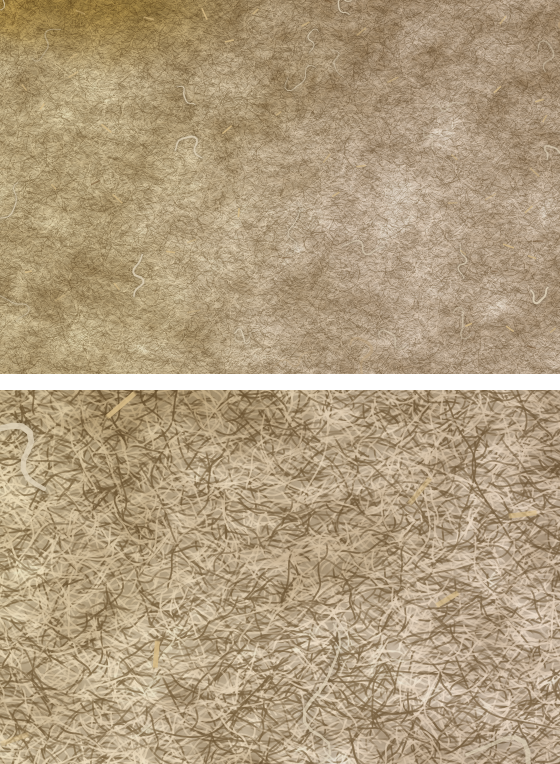
Top: the whole. Bottom: its middle third, enlarged.
A Shadertoy shader for this texture:

```glsl
// Matted raw wool felt: tangled fine hairs, pale curly threads and straw chips.

const vec3 DEEP_WOOL = vec3(0.51, 0.42, 0.28);
const vec3 PALE_WOOL = vec3(0.84, 0.80, 0.71);
const vec3 OLIVE_STAIN = vec3(0.56, 0.45, 0.21);
const vec3 GOLD_TINT = vec3(1.01, 1.00, 0.93);
const vec3 ROSE_TINT = vec3(1.00, 0.98, 1.02);
const vec3 LIGHT_HAIR = vec3(1.23, 1.25, 1.29);
const vec3 DARK_HAIR = vec3(0.66, 0.59, 0.46);
const vec3 CREAM_THREAD = vec3(0.88, 0.83, 0.73);
const vec3 TAN_WISP = vec3(0.76, 0.64, 0.46);
const vec3 STRAW = vec3(0.85, 0.74, 0.53);
const vec3 BARK = vec3(0.42, 0.29, 0.15);
const int HAIR_LAYERS = 24;
const float HAIR_OPACITY = 0.85;
const float HAIR_HALF_WIDTH = 0.0008;
const float COARSE_CELL = 0.085;
const float FINE_CELL = 0.018;
const float LIGHT_SHARE = 0.56;
const int THREAD_STEPS = 16;
const float PI = 3.14159;

vec4 hash4(vec2 p) {
    vec4 q = fract(p.xyxy * vec4(0.1031, 0.1030, 0.0973, 0.1099));
    q += dot(q, q.wzxy + 33.33);
    return fract((q.xxyz + q.yzzw) * q.zywx);
}

mat2 turn(float a) {
    float c = cos(a), s = sin(a);
    return mat2(c, s, -s, c);
}

// Layered, warped sines, roughly -1 to 1
float waves(vec2 p) {
    float sum = 0.0, amp = 0.5;
    for (int i = 0; i < 6; i++) {
        p = turn(1.1) * p * 1.65 + 2.3;
        p += 0.7 * sin(p.yx * 0.8 + float(i));
        sum += amp * sin(p.x) * cos(p.y * 0.9);
        amp *= 0.75;
    }
    return sum;
}

// Cellular noise: distance to the nearest tuft centre
float tufts(vec2 p) {
    float nearest = 2.0;
    for (int k = 0; k < 9; k++) {
        vec2 id = floor(p) + vec2(k % 3, k / 3) - 1.0;
        nearest = min(nearest, length(p - id - hash4(id + 71.0).xy));
    }
    return nearest;
}

// Antialiased line coverage that keeps its weight when thinner than a pixel
float stroke(float d, float halfWidth) {
    float px = 1.0 / iResolution.y;
    return clamp((halfWidth - d) / px + 0.5, 0.0, 1.0) * min(1.0, 2.0 * halfWidth / px);
}

// One bent hair per cell; x = light coverage, y = dark coverage
vec2 hairs(vec2 p, float cell, float seed, float bend, float reach, float halfWidth, float chance) {
    vec2 g = p / cell + seed * 0.37, cover = vec2(0.0);
    for (int k = 0; k < 9; k++) {
        vec2 id = floor(g) + vec2(k % 3, k / 3) - 1.0;
        vec4 r = hash4(id + seed * 17.0);
        vec4 s = hash4(id + seed * 29.0 + 5.0);
        if (s.w > chance) continue;
        float angle = PI * (r.z - 0.5) * mix(0.4, 1.0, s.x);
        vec2 q = turn(-angle) * (g - id - r.xy);
        float b = bend * (r.w - 0.5);
        float curve = b * q.x * q.x + 0.05 * bend * sin(5.0 * q.x + 6.0 * s.x);
        float slope = 2.0 * b * q.x + 0.25 * bend * cos(5.0 * q.x + 6.0 * s.x);
        float d = abs(q.y - curve) / sqrt(1.0 + slope * slope);
        float len = reach * mix(0.5, 1.0, s.y);
        float m = stroke(d * cell, halfWidth) * (1.0 - smoothstep(len * 0.8, len, abs(q.x)));
        m *= mix(0.4, 1.0, s.x);
        cover = max(cover, s.z < LIGHT_SHARE ? vec2(m, 0.0) : vec2(0.0, m));
    }
    return cover;
}

// Wandering curly threads; x = coverage, y = soft shadow
vec2 threads(vec2 p, float cell, float seed, float halfWidth, float chance) {
    vec2 g = p / cell, result = vec2(0.0);
    for (int k = 0; k < 9; k++) {
        vec2 id = floor(g) + vec2(k % 3, k / 3) - 1.0;
        vec4 r = hash4(id + seed);
        vec4 s = hash4(id + seed + 41.0);
        if (s.x > chance) continue;
        vec2 a = id + r.xy;
        float heading = 2.0 * PI * r.z, d = 9.0;
        for (int i = 0; i < THREAD_STEPS; i++) {
            float t = float(i);
            heading += 0.45 * sin(t * mix(0.2, 0.6, s.y) + 6.0 * r.w) + 0.4 * sin(t * 0.93 + 9.0 * s.z);
            vec2 v = mix(0.02, 0.05, s.w) * vec2(cos(heading), sin(heading));
            vec2 w = g - a;
            float taper = 0.004 * abs(t - 7.5) / 7.5;
            d = min(d, taper + length(w - v * clamp(dot(w, v) / dot(v, v), 0.0, 1.0)));
            a += v;
        }
        d *= cell;
        float weight = mix(0.45, 1.0, s.z);
        result = max(result, weight * vec2(stroke(d, halfWidth * mix(0.6, 1.2, r.w)),
                                           1.0 - smoothstep(0.0, halfWidth * 4.0, d)));
    }
    return result;
}

void mainImage(out vec4 fragColor, in vec2 fragCoord) {
    vec2 p = fragCoord / iResolution.y;
    float clump = waves(p * vec2(2.2, 3.6));
    float fuzz = waves(p * vec2(14.0, 21.0) + 4.0);
    float grain = waves(p * vec2(60.0, 75.0) + 9.0);
    vec2 warped = p + 0.04 * vec2(clump, fuzz);

    // Uneven mat with pale fluff, a warm left side and a stained corner
    float fluff = 1.0 - smoothstep(0.1, 0.55, tufts(warped * vec2(4.0, 5.0)));
    float tone = 0.51 + 0.17 * clump + 0.16 * fuzz + 0.09 * grain + 0.15 * fluff;
    tone -= 0.15 * smoothstep(0.6, 1.0, p.y);
    vec3 wool = mix(DEEP_WOOL, PALE_WOOL, clamp(tone, 0.0, 1.0));
    wool *= mix(GOLD_TINT, ROSE_TINT, smoothstep(0.2, 1.1, p.x + 0.15 * clump));
    float stain = smoothstep(0.80, 1.0, p.y + 0.06 * clump) * (1.0 - smoothstep(0.3, 0.75, p.x));
    wool = mix(wool, OLIVE_STAIN * (0.8 + 0.5 * tone), 0.85 * stain);

    // Hairs, coarse to fine, then a few long ones on top
    vec3 col = wool;
    for (int i = 0; i < HAIR_LAYERS; i++) {
        float t = fract(float(i) * 0.618);
        vec2 h = hairs(p, mix(FINE_CELL, COARSE_CELL, t * t), float(i) + 1.0,
                       1.1, 0.95, HAIR_HALF_WIDTH, 1.0);
        col = mix(col, wool * DARK_HAIR, HAIR_OPACITY * h.y);
        col = mix(col, min(wool * LIGHT_HAIR, vec3(0.93, 0.90, 0.85)), HAIR_OPACITY * h.x);
    }

    // Tan wisps, cream threads and straw chips
    vec2 wisp = threads(p, 0.34, 13.0, 0.004, 0.5);
    col = mix(col, TAN_WISP, 0.4 * wisp.x);
    vec2 thread = threads(p, 0.22, 57.0, 0.0026, 0.6);
    col *= 1.0 - 0.10 * thread.y;
    col = mix(col, CREAM_THREAD, 0.9 * thread.x);
    vec2 chip = hairs(p, 0.1, 83.0, 0.1, 0.2, 0.0022, 0.5);
    col = mix(col, STRAW, 0.9 * chip.x);
    vec2 twig = hairs(p, 0.17, 97.0, 0.2, 0.12, 0.002, 0.4);
    col = mix(col, BARK, 0.7 * twig.y);

    fragColor = vec4(col, 1.0);
}
```
